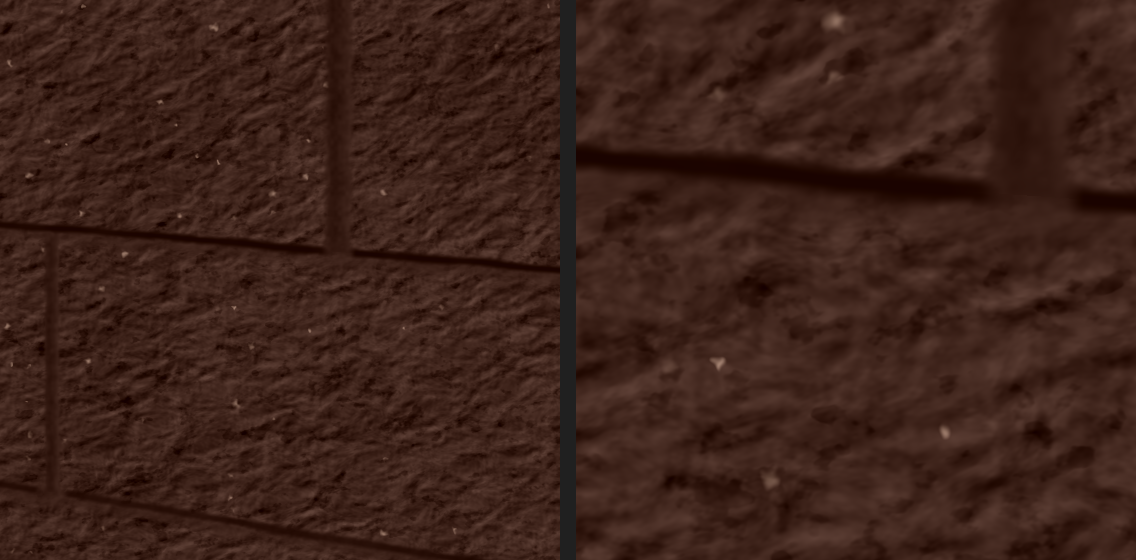
Left: the whole. Right: its middle third, enlarged.
This texture is drawn by a Shadertoy shader. Its source:

```glsl
#define UPPER_JOINT vec2(0.600, -0.081)  // height at left edge, slope
#define LOWER_JOINT vec2(0.137, -0.165)
#define BLOCK_LENGTH 1.4
#define ROW_SHIFT 0.512
#define FIRST_JOINT 0.093
#define JOINT_HALF_WIDTH 0.0125
#define CREVICE_HALF_WIDTH 0.0065
#define ROCK_SCALE vec2(33.0, 54.0)
#define ROCK_TILT 0.25
#define RELIEF 1.35
#define DARK_BROWN vec3(0.140, 0.045, 0.015)
#define PALE_BROWN vec3(0.330, 0.217, 0.180)

float hash(vec2 p) {
    return fract(sin(dot(p, vec2(127.1, 311.7))) * 43758.5453);
}

float noise(vec2 p) {
    vec2 i = floor(p), f = fract(p);
    f = f * f * (3.0 - 2.0 * f);
    return mix(mix(hash(i), hash(i + vec2(1, 0)), f.x),
               mix(hash(i + vec2(0, 1)), hash(i + vec2(1, 1)), f.x), f.y);
}

float fbm(vec2 p) {
    float sum = 0.0, total = 0.0, amp = 0.5;
    for (int i = 0; i < 4; i++) {
        sum += amp * noise(p);
        total += amp;
        p = mat2(0.9, 0.44, -0.44, 0.9) * p * 1.93 + 17.3;
        amp *= 0.56;
    }
    return sum / total;
}

float rockHeight(vec2 p) {
    p *= ROCK_SCALE;
    vec2 warp = vec2(noise(p * 0.6 + 5.0), noise(p * 0.6 + 61.0));
    return fbm(p + 0.7 * warp);
}

// Tone of the split stone face, lit from above left
float rockTone(vec2 uv, float row) {
    float tilt = ROCK_TILT * (1.0 + 0.6 * clamp(row, 0.0, 1.0));
    float c = cos(tilt), s = sin(tilt);
    vec2 p = vec2(c * uv.x + s * uv.y, c * uv.y - s * uv.x);
    float h = rockHeight(p);
    float slope = h - rockHeight(p + vec2(-0.003, 0.007));
    float patches = fbm(uv * vec2(5.0, 7.0) + 3.0) - 0.5;
    float grain = noise(uv * 210.0) - 0.5;
    float shade = 0.14 * (0.5 - uv.y) * smoothstep(0.2, 1.0, uv.x);
    float pits = smoothstep(0.60, 0.74, fbm(p * vec2(42.0, 62.0) + 40.0));
    return 0.56 + RELIEF * slope + 0.6 * (h - 0.5) + 0.36 * patches
         + 0.12 * grain + shade - 0.34 * pits;
}

// Scattered pale mineral chips, one possible chip per cell
float chips(vec2 uv) {
    vec2 p = uv * 30.0, cell = floor(p);
    vec2 centre = 0.3 + 0.4 * vec2(hash(cell + 3.1), hash(cell + 8.7));
    vec2 d = fract(p) - centre;
    d += 0.2 * (vec2(noise(p * 5.0), noise(p * 5.0 + 31.0)) - 0.5);
    float size = mix(0.12, 0.3, hash(cell + 5.3));
    float strength = smoothstep(0.89, 1.0, hash(cell + 1.9));
    return strength * (1.0 - smoothstep(0.0, size, length(d)));
}

// Signed distance in x to the nearest upright joint of a row
float uprightDistance(float x, float row) {
    float d = x - FIRST_JOINT - ROW_SHIFT * row;
    return d - BLOCK_LENGTH * floor(d / BLOCK_LENGTH + 0.5);
}

void mainImage(out vec4 fragColor, in vec2 fragCoord) {
    vec2 uv = fragCoord / iResolution.xy;

    // Courses fan out between the two sloping bed joints
    float wobble = 0.004 * (noise(vec2(uv.x * 14.0, 2.0)) - 0.5);
    float upperY = UPPER_JOINT.x + UPPER_JOINT.y * uv.x + wobble;
    float lowerY = LOWER_JOINT.x + LOWER_JOINT.y * uv.x + wobble;
    float courseHeight = upperY - lowerY;
    float course = (uv.y - lowerY) / courseHeight;
    float row = floor(course);
    float bed = floor(course + 0.5);
    float bedDist = (course - bed) * courseHeight;
    float upperRow = clamp(row, 0.0, 1.0);

    float tone = rockTone(uv, row);

    // Upright joints: smooth recessed mortar, wider in the upper row
    float halfWidth = JOINT_HALF_WIDTH * (1.0 + 0.9 * upperRow);
    float dx = uprightDistance(uv.x, row) + 0.009 * (fbm(uv * 34.0) - 0.5);
    float across = dx / halfWidth;
    float mortarGrain = 0.18 * (noise(uv * vec2(150.0, 110.0)) - 0.5)
                      + 0.20 * (fbm(uv * vec2(30.0, 16.0)) - 0.5);
    float mortar = 0.30 + mortarGrain + 0.22 * smoothstep(0.2, 0.9, across)
                 - 0.15 * exp(-pow((across + 0.35) * 2.2, 2.0));
    float mortarMask = 1.0 - smoothstep(0.65, 1.3, abs(across));
    tone = mix(tone, mortar, 0.9 * mortarMask);

    // Smooth lip under each bed joint, blending up into the mortar
    float lip = smoothstep(-0.034, -0.012, bedDist) * (1.0 - smoothstep(-0.002, 0.014, bedDist));
    tone = mix(tone, 0.47 + mortarGrain, 0.65 * lip);

    // Dark crevice, uneven in depth, filled where an upright joint meets it
    float crossing = 1.0 - smoothstep(0.014, 0.034, abs(uprightDistance(uv.x, bed)));
    float upperBed = clamp(bed, 0.0, 1.0);
    float depth = mix(0.72, 1.0, upperBed) * (1.0 - 0.85 * crossing);
    depth *= 0.82 + 0.3 * noise(vec2(uv.x * 17.0, bed * 7.0 + 4.0));
    float ragged = 0.5 * noise(vec2(uv.x * 24.0, bed * 9.0)) + 0.3 * noise(uv * 90.0);
    float thickness = CREVICE_HALF_WIDTH * (0.7 + ragged);
    float crevice = 1.0 - smoothstep(thickness * 0.2, thickness * 1.7, abs(bedDist));
    tone = mix(tone, -0.2, crevice * min(depth, 1.0));

    vec3 color = mix(DARK_BROWN, PALE_BROWN, clamp(tone, -0.3, 1.25));
    float exposed = (1.0 - mortarMask) * (1.0 - crevice);
    color += vec3(0.34, 0.32, 0.29) * chips(uv) * exposed;
    fragColor = vec4(max(color, 0.0), 1.0);
}
```
